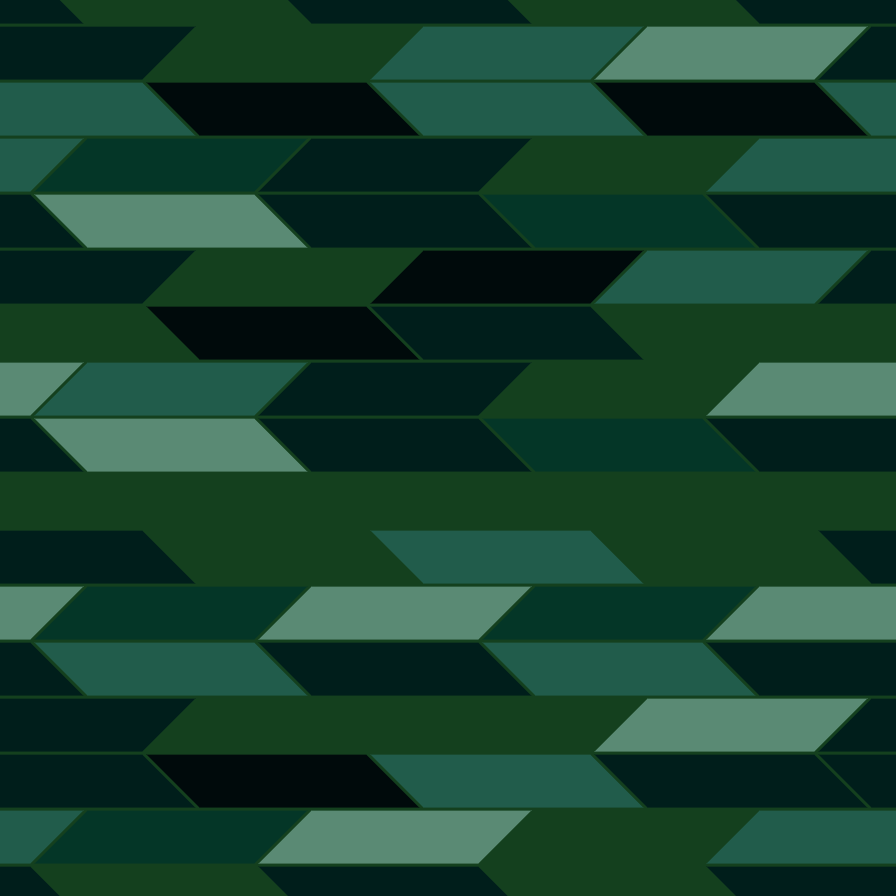
Give the GLSL for this pattern, as a WebGL 1 fragment shader.

```glsl
precision highp float;

// Herringbone of slanted tiles: sixteen rows of four parallelograms, leaning
// alternately left and right. Each tile takes a weighted random green, and thin
// green joints, measured as distances to the tile edges, run between them.

uniform vec2 u_resolution;

#define ROWS 16.0
#define COLUMNS 4.0
#define ROW_SHIFT 0.552      // part of a row hidden above the top edge
#define COLUMN_SHIFT 0.263   // first slanted joint, in tile widths
#define SLANT 0.25           // sideways run over one row, in tile widths
#define JOINT 0.0034         // joint width, in canvas units
#define ALTERNATING 0.3      // share of rows that repeat two colours
#define SCATTER 0.3          // randomness added to the even colour spread
#define SEED 3.7

const vec3 PINE    = vec3(0.000, 0.118, 0.106);
const vec3 MOSS    = vec3(0.078, 0.251, 0.118);
const vec3 INK     = vec3(0.000, 0.039, 0.043);
const vec3 EMERALD = vec3(0.016, 0.212, 0.153);
const vec3 TEAL    = vec3(0.129, 0.361, 0.294);
const vec3 SAGE    = vec3(0.353, 0.541, 0.455);

float hash(vec2 p) {
  return fract(sin(dot(p + SEED, vec2(127.1, 311.7))) * 43758.5453);
}

// Even columns favour moss, odd columns favour pine.
vec3 tileColor(float row, float column) {
  if (hash(vec2(row, 9.0)) < ALTERNATING) column = mod(column, 2.0);
  float odd = mod(column, 2.0);
  float pair = row * 2.0 + floor(column * 0.5);
  float pick = fract(pair * 0.618 + odd * 0.37 + SCATTER * hash(vec2(column, row)));

  vec3 color = PINE;
  color = mix(color, MOSS,    step(mix(0.09, 0.59, odd), pick));
  color = mix(color, INK,     step(mix(0.47, 0.625, odd), pick));
  color = mix(color, EMERALD, step(mix(0.62, 0.72, odd), pick));
  color = mix(color, TEAL,    step(mix(0.78, 0.75, odd), pick));
  return mix(color, SAGE,     step(0.905, pick));
}

// Distance to the nearest cell border, in cell units.
float borderDistance(float cell) {
  return min(cell, 1.0 - cell);
}

void main() {
  vec2 uv = gl_FragCoord.xy / u_resolution;

  // Rows count downward from the top.
  float y = (1.0 - uv.y) * ROWS + ROW_SHIFT;
  float row = mod(floor(y), ROWS);
  float across = fract(y);

  // Lean flips every row; the half-tile offset flips every second row.
  float lean = mod(row, 2.0) * 2.0 - 1.0;
  float offset = 0.5 * mod(floor((row + 1.0) * 0.5), 2.0);
  float x = uv.x * COLUMNS - COLUMN_SHIFT - offset - lean * SLANT * (0.5 - across);
  float column = mod(floor(x), COLUMNS);

  // Nearest joint, with the slanted one measured at right angles to its edge.
  float run = SLANT * ROWS / COLUMNS;
  float rowEdge = borderDistance(across) / ROWS;
  float slantEdge = borderDistance(fract(x)) / COLUMNS / sqrt(1.0 + run * run);
  float edge = min(rowEdge, slantEdge) - 0.5 * JOINT;

  float blur = 0.6 / min(u_resolution.x, u_resolution.y);
  float tile = smoothstep(-blur, blur, edge);
  gl_FragColor = vec4(mix(MOSS, tileColor(row, column), tile), 1.0);
}
```
